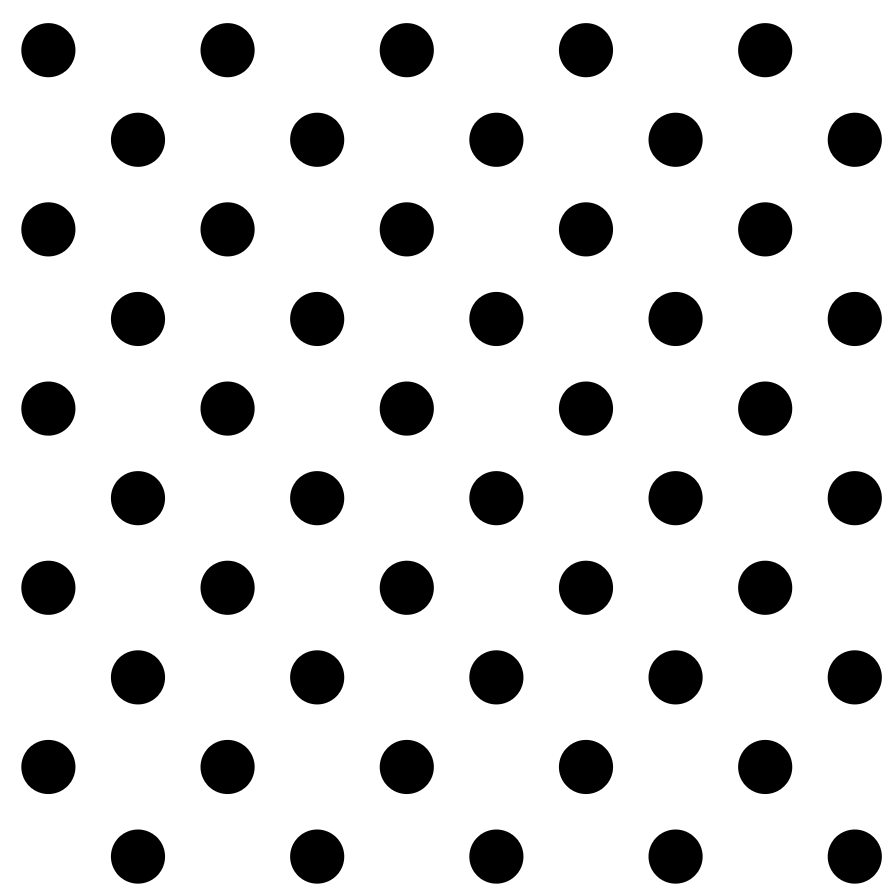
A Shadertoy shader for this pattern:

```glsl
// Black polka dots on white, in five repeats across and five down.
// Each square cell holds two dots half a cell apart on both axes,
// drawn as the nearer of two wrapped circle distances.

// Signed distance to a dot repeated once per unit cell
float dotGrid(vec2 p, vec2 center, float radius) {
    return length(fract(p - center + 0.5) - 0.5) - radius;
}

void mainImage(out vec4 fragColor, in vec2 fragCoord) {
    // Cell units: whole repeats keep the edges seamless
    vec2 p = 5.0 * fragCoord / iResolution.xy;
    float pixel = 5.0 / iResolution.y;

    // Two interleaved grids make the staggered rows
    vec2 center = vec2(0.27, 0.72);
    float d = min(dotGrid(p, center, 0.151), dotGrid(p, center + 0.5, 0.151));

    // Black dots with an edge one pixel soft
    float paper = clamp(d / pixel + 0.5, 0.0, 1.0);
    fragColor = vec4(vec3(paper), 1.0);
}
```
